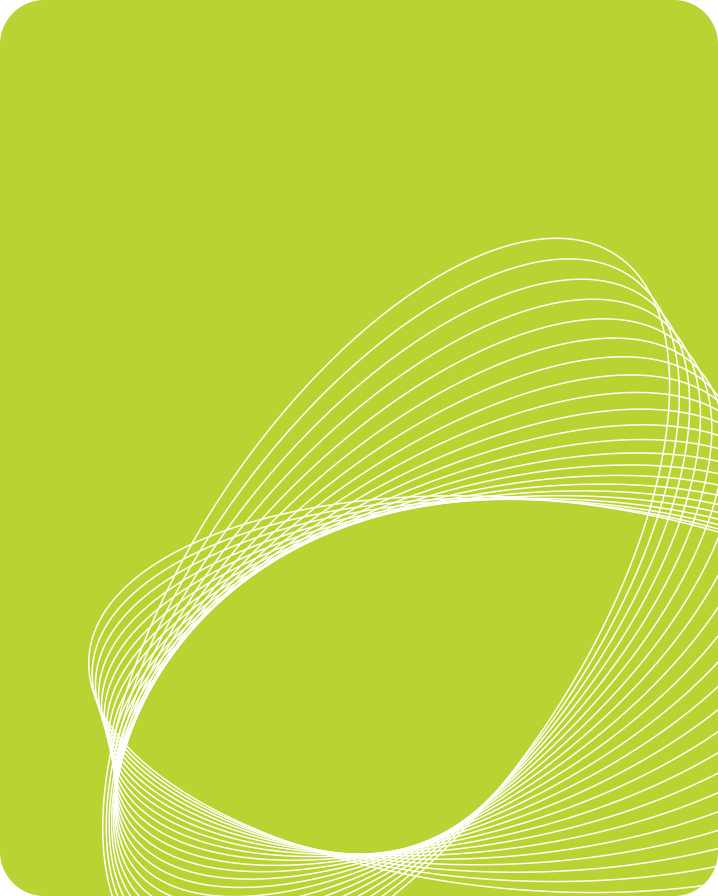
Give the GLSL for this background, as a WebGL 1 fragment shader.

```glsl
precision highp float;

uniform vec2 u_resolution;

// Lengths are in canvas heights
const vec3 LIME = vec3(0.718, 0.831, 0.196);
const vec3 WHITE = vec3(1.0);
const float CORNER_RADIUS = 0.0495;
const float LINE_WIDTH = 0.00165;
const int LINE_COUNT = 22;

// Tall first ellipse: centre, long and short half axes
const vec2 TALL_CENTRE = vec2(0.431, 0.323);
const vec2 TALL_LONG = vec2(0.256, 0.3928);
const vec2 TALL_SHORT = vec2(-0.1858, 0.1211);

// Wide last ellipse
const vec2 WIDE_CENTRE = vec2(0.586, 0.2253);
const vec2 WIDE_LONG = vec2(0.4866, -0.043);
const vec2 WIDE_SHORT = vec2(0.0191, 0.2172);

// First-order distance to the outline of an ellipse given by its half axes
float ellipseDistance(vec2 p, vec2 u, vec2 v) {
  float det = u.x * v.y - u.y * v.x;
  vec2 rowU = vec2(v.y, -v.x) / det;
  vec2 rowV = vec2(-u.y, u.x) / det;
  vec2 q = vec2(dot(rowU, p), dot(rowV, p));
  float radius = max(length(q), 1e-4);
  vec2 gradient = (rowU * q.x + rowV * q.y) / radius;
  return abs(radius - 1.0) / length(gradient);
}

float roundedBoxDistance(vec2 p, vec2 halfSize, float radius) {
  vec2 d = abs(p) - halfSize + radius;
  return length(max(d, 0.0)) + min(max(d.x, d.y), 0.0) - radius;
}

// Share of a pixel covered at a signed distance from an edge
float coverage(float dist, float pixel) {
  return clamp(0.5 - dist / pixel, 0.0, 1.0);
}

void main() {
  float pixel = 1.0 / u_resolution.y;
  vec2 p = gl_FragCoord.xy * pixel;
  vec2 halfCanvas = 0.5 * u_resolution * pixel;
  vec3 color = LIME;

  // Blend the tall ellipse into the wide one in even steps
  for (int i = 0; i < LINE_COUNT; i++) {
    float t = float(i) / float(LINE_COUNT - 1);
    vec2 centre = mix(TALL_CENTRE, WIDE_CENTRE, t);
    vec2 longAxis = mix(TALL_LONG, WIDE_LONG, t);
    vec2 shortAxis = mix(TALL_SHORT, WIDE_SHORT, t);
    float dist = ellipseDistance(p - centre, longAxis, shortAxis);
    color = mix(color, WHITE, coverage(dist - 0.5 * LINE_WIDTH, pixel));
  }

  // Rounded card on white
  float card = roundedBoxDistance(p - halfCanvas, halfCanvas, CORNER_RADIUS);
  color = mix(WHITE, color, coverage(card, pixel));

  gl_FragColor = vec4(color, 1.0);
}
```
